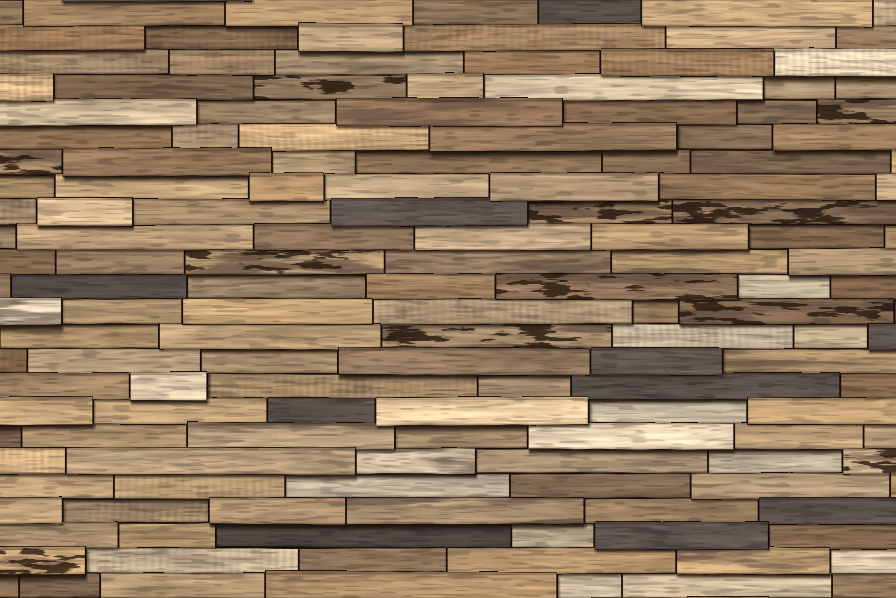
This texture is drawn by a WebGL 1 fragment shader. Its source:

```glsl
precision highp float;

uniform vec2 u_resolution;

const float ROWS = 24.0;
const float MEAN_LENGTH = 0.29;

float hash(vec2 p) {
  return fract(sin(dot(p, vec2(127.1, 311.7))) * 43758.55);
}

float noise(vec2 p) {
  vec2 i = floor(p), f = fract(p);
  f = f * f * (3.0 - 2.0 * f);
  return mix(mix(hash(i), hash(i + vec2(1.0, 0.0)), f.x),
             mix(hash(i + vec2(0.0, 1.0)), hash(i + 1.0), f.x), f.y);
}

float fbm(vec2 p) {
  float sum = 0.0, amp = 0.53;
  for (int i = 0; i < 4; i++) {
    sum += amp * noise(p);
    p = p * 2.03 + 17.3;
    amp *= 0.5;
  }
  return sum;
}

float joint(float i, float row) {
  return i + 0.8 * (hash(vec2(i, row + 3.0)) - 0.5);
}

// Plank of a row at x: index, left end, right end, lift
vec4 plankAt(float x, float row) {
  float shift = 7.0 * hash(vec2(row, 5.0)) + 2.0;
  float u = x / MEAN_LENGTH + shift;
  float i = floor(u);
  if (u < joint(i, row)) i -= 1.0;
  else if (u >= joint(i + 1.0, row)) i += 1.0;
  vec2 ends = (vec2(joint(i, row), joint(i + 1.0, row)) - shift) * MEAN_LENGTH;
  return vec4(i, ends, hash(vec2(i + 31.0, row + 8.0)));
}

float halfHeight(float lift) {
  return 0.5 / ROWS - 0.0008 + 0.0045 * lift;
}

// Height above the plank's centre line, with a slight tilt
float heightAbove(vec2 p, vec4 plank, float row) {
  float tilt = 0.014 * (hash(vec2(plank.x, row + 60.0)) - 0.5);
  return p.y - (row + 0.5) / ROWS - tilt * (p.x - 0.5 * (plank.y + plank.z));
}

vec3 woodColor(vec2 p, vec2 id) {
  float tone = hash(id + 11.0), kind = hash(id + 23.0), seed = 40.0 * hash(id + 37.0);
  vec3 wood = mix(vec3(0.56, 0.43, 0.31), vec3(0.80, 0.66, 0.48), smoothstep(0.0, 0.75, tone));
  wood = mix(wood, vec3(0.90, 0.81, 0.67), smoothstep(0.78, 0.9, tone));
  wood = mix(wood, vec3(dot(wood, vec3(0.34))), 0.25 * hash(id + 51.0));
  if (kind < 0.06) wood = vec3(0.36, 0.32, 0.30);

  // Long fibres, growth rings and dark pores
  float figure = fbm(vec2(p.x * 3.0, p.y * 26.0) + seed);
  float rings = sin(figure * 45.0 + p.y * 160.0);
  float fibre = fbm(vec2(p.x * 11.0, p.y * 170.0) + seed);
  float pores = smoothstep(0.63, 0.8, noise(vec2(p.x * 32.0, p.y * 300.0) + seed));
  wood *= 0.86 + 0.3 * figure + 0.05 * rings + 0.34 * (fibre - 0.5);
  wood *= 1.0 - 0.17 * pores;

  // Cross-cut saw marks
  float saw = sin(p.x * 480.0 + 4.0 * figure) * noise(p * vec2(30.0, 50.0));
  wood *= 1.0 + 0.06 * saw * step(0.72, kind) * step(kind, 0.86);

  // Stained streaks and rotten grooves
  float stain = smoothstep(0.5, 0.66, fbm(vec2(p.x * 6.0, p.y * 55.0) + seed + 9.0));
  wood = mix(wood, vec3(0.36, 0.29, 0.25), stain * (0.12 + 0.5 * step(0.86, kind)));
  float groove = smoothstep(0.54, 0.63, fbm(vec2(p.x * 22.0, p.y * 120.0) + seed + 5.0));
  return mix(wood, vec3(0.15, 0.09, 0.05), 0.8 * groove * step(0.94, kind));
}

void main() {
  vec2 p = gl_FragCoord.xy / u_resolution.y;
  float soft = max(0.0022, 1.0 / u_resolution.y);

  // Foremost plank among the neighbouring rows
  vec4 top = vec4(0.0, 0.0, 0.0, -1.0);
  float topRow = 0.0, edge = 0.0, above = 0.0;
  for (int k = -1; k <= 1; k++) {
    float row = floor(p.y * ROWS) + float(k);
    vec4 plank = plankAt(p.x, row);
    float y = heightAbove(p, plank, row);
    float rough = 0.0014 * (noise(vec2(p.x * 28.0, row * 7.0)) - 0.5);
    float inside = min(halfHeight(plank.w) - abs(y) + rough,
                       min(p.x - plank.y, plank.z - p.x) - 0.0004);
    if (inside > 0.0 && plank.w > top.w) {
      top = plank; topRow = row; edge = inside; above = y;
    }
  }

  vec3 gapColor = vec3(0.09, 0.05, 0.025), color = gapColor;
  if (top.w >= 0.0) {
    color = woodColor(p, vec2(top.x, topRow)) * mix(0.84, 1.09, top.w);

    // Lit upper arris and shaded lower arris
    float reach = halfHeight(top.w);
    color *= 1.0 + 0.14 * top.w * smoothstep(reach - 0.005, reach - 0.002, above);
    color *= 1.0 - 0.28 * smoothstep(reach - 0.006, reach, -above);

    // Shadows cast by the row above and by the plank ends
    float shadow = 0.0;
    for (int s = -1; s <= 1; s++) {
      vec2 q = p + vec2(0.002 * float(s) - 0.002, 0.0);
      vec4 caster = plankAt(q.x, topRow + 1.0);
      float drop = -heightAbove(q, caster, topRow + 1.0) - halfHeight(caster.w);
      float rise = max(caster.w - top.w, 0.0);
      shadow += (1.0 - smoothstep(0.0, 0.003 + 0.018 * rise, drop)) * min(0.35 + 1.6 * rise, 1.0) / 3.0;
    }
    float leftRise = max(plankAt(top.y - 0.002, topRow).w - top.w, 0.0);
    float side = leftRise * (1.0 - smoothstep(0.0, 0.002 + 0.01 * leftRise, p.x - top.y));
    color = mix(color, gapColor, 0.88 * max(shadow, side));
    color = mix(gapColor, color, smoothstep(0.0, soft, edge));
  }
  gl_FragColor = vec4(color, 1.0);
}
```
